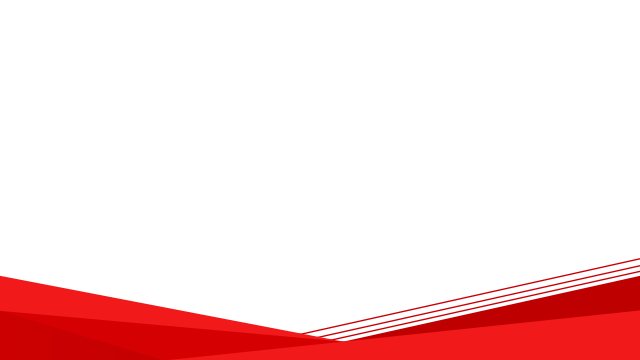
This background is drawn by a Shadertoy shader. Its source:

```glsl
// White backdrop with folded red ribbons along the bottom and three thin
// rising stripes. Every ribbon is a half-plane under a sloped line, painted
// back to front; all the main edges meet at one shared fold point.

const vec2 FOLD = vec2(0.9537, 0.051);

// Signed distance to a line through point a; negative below it
float lineDist(vec2 p, vec2 a, float slope) {
    return (p.y - a.y - slope * (p.x - a.x)) / sqrt(1.0 + slope * slope);
}

// Smooth coverage of the region where d is negative
float cover(float d) {
    return clamp(0.5 - d * iResolution.y, 0.0, 1.0);
}

void mainImage(out vec4 fragColor, in vec2 fragCoord) {
    // Canvas height is 1, width is 16/9
    vec2 p = fragCoord / iResolution.xy * vec2(16.0 / 9.0, 1.0);
    vec3 bright = vec3(0.945, 0.098, 0.098);
    vec3 color = vec3(1.0);

    // Thin stripes, spreading apart as they climb away from the right ribbon
    for (int i = 1; i <= 3; i++) {
        float k = float(i);
        float rise = 0.0099 * k + 0.0019 * k * k;
        float d = abs(lineDist(p, FOLD + vec2(0.0, rise), 0.2225)) - 0.0019;
        color = mix(color, vec3(0.79, 0.0, 0.02), cover(d));
    }

    // Dark right ribbon
    color = mix(color, vec3(0.75, 0.0, 0.005), cover(lineDist(p, FOLD, 0.2218)));

    // Left ribbon: bright face, shaded face, then the deep corner
    color = mix(color, bright, cover(lineDist(p, FOLD, -0.1917)));
    color = mix(color, vec3(0.835, 0.0, 0.005), cover(lineDist(p, FOLD, -0.0898)));
    vec3 corner = mix(vec3(0.8, 0.0, 0.005), vec3(0.77, 0.0, 0.005), p.x / 0.45);
    color = mix(color, corner, cover(lineDist(p, vec2(0.0, 0.1366), -0.3026)));

    // Bright right ribbon in front
    color = mix(color, bright, cover(lineDist(p, FOLD, 0.1052)));

    fragColor = vec4(color, 1.0);
}
```
